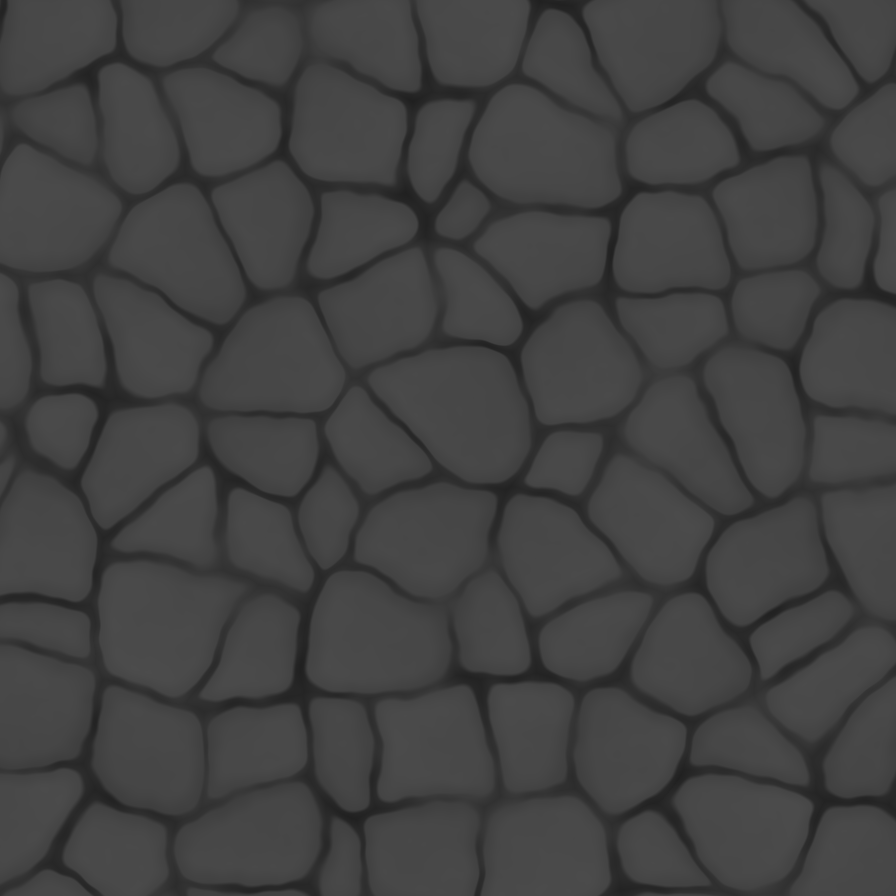
Write a Shadertoy shader that draws this texture map.

```glsl
vec2 hash2(vec2 p) {
    vec3 q = fract(p.xyx * vec3(0.1031, 0.1030, 0.0973));
    q += dot(q, q.yzx + 33.33);
    return fract((q.xx + q.yz) * q.zy);
}

float gradientDot(vec2 cell, vec2 offset) {
    float angle = 6.2832 * hash2(cell + 71.0).x;
    return dot(vec2(cos(angle), sin(angle)), offset);
}

float gradientNoise(vec2 p) {
    vec2 i = floor(p), f = fract(p);
    vec2 u = f * f * f * (f * (f * 6.0 - 15.0) + 10.0);
    vec2 e = vec2(0.0, 1.0);
    return mix(mix(gradientDot(i, f), gradientDot(i + e.yx, f - e.yx), u.x),
               mix(gradientDot(i + e.xy, f - e.xy), gradientDot(i + 1.0, f - 1.0), u.x), u.y);
}

vec2 noise2(vec2 p) {
    return vec2(gradientNoise(p), gradientNoise(p + 37.4));
}

// Jittered stone centre in xy, size weight in z
vec3 stoneSite(vec2 cell) {
    return vec3(cell + 0.5 + 0.82 * (hash2(cell + 5.0) - 0.5),
                0.38 * hash2(cell + 19.0).x);
}

float power(vec2 p, vec3 site) {
    vec2 d = p - site.xy;
    return dot(d, d) - site.z;
}

void mainImage(out vec4 fragColor, in vec2 fragCoord) {
    vec2 uv = fragCoord / iResolution.xy;
    vec2 p = uv * 8.8 + 3.0;
    vec2 q = p + 0.16 * noise2(p * 1.3) + 0.035 * noise2(p * 4.5);
    vec2 base = floor(q);

    // Find the stone that owns this point
    vec2 owner = base;
    float nearest = 1e5;
    for (int y = -2; y <= 2; y++)
    for (int x = -2; x <= 2; x++) {
        vec2 cell = base + vec2(x, y);
        float w = power(q, stoneSite(cell));
        if (w < nearest) { nearest = w; owner = cell; }
    }

    // Soft minimum of the distances to its sides rounds the corners
    vec3 site = stoneSite(owner);
    float sum = 0.0;
    for (int y = -2; y <= 2; y++)
    for (int x = -2; x <= 2; x++) {
        vec2 cell = base + vec2(x, y);
        if (cell == owner) continue;
        vec3 other = stoneSite(cell);
        float side = (power(q, other) - nearest) / (2.0 * distance(other.xy, site.xy));
        sum += exp(-side / 0.055);
    }
    float inner = -0.055 * log(sum);

    // Gently domed, tilted and mottled stone faces
    vec2 trait = hash2(owner + 43.0);
    float tilt = 6.2832 * trait.x;
    float face = 0.252 + 0.031 * smoothstep(0.0, 0.22, inner)
               + 0.008 * (trait.y - 0.5)
               + 0.014 * dot(q - site.xy, vec2(cos(tilt), sin(tilt)))
               + 0.006 * gradientNoise(p * vec2(2.2, 3.0))
               + 0.003 * gradientNoise(p * 7.0);

    // Gaps range from packed grit to deep shadow
    float gap = 0.180 + 0.085 * gradientNoise(p * 0.9 + 11.0)
              + 0.035 * gradientNoise(p * 3.5)
              + 0.35 * clamp(inner, -0.06, 0.05);
    gap = clamp(gap, 0.115, 0.235);

    // Edge sharpness varies along the outline
    float inset = 0.008 + 0.022 * trait.y;
    float softness = 0.045 + 0.035 * gradientNoise(p * 1.7 + 23.0);
    float shade = mix(gap, face, smoothstep(inset, inset + softness, inner));

    fragColor = vec4(vec3(shade), 1.0);
}
```
